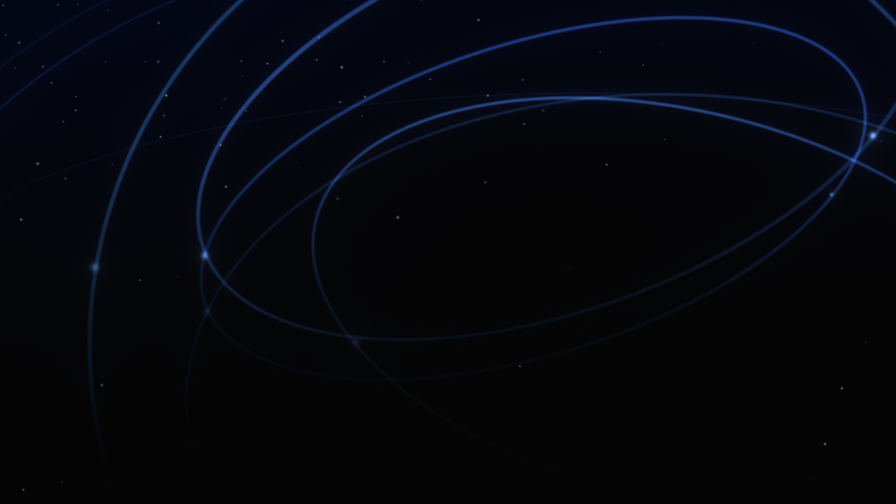
A WebGL 1 fragment shader for this background:

```glsl
precision highp float;
// Thin blue orbits sweep across a near-black night sky and fade toward the floor.
// Each orbit is a tilted ellipse drawn from its approximate distance;
// glowing nodes ride on the orbits and hashed grid cells scatter the stars.

uniform vec2 u_resolution;

float hash(vec2 p) {
  return fract(sin(dot(p, vec2(127.1, 311.7))) * 43758.5453);
}

// Distance to an ellipse given by centre, half extents and tilt (xy covariance).
float orbitDistance(vec2 p, vec2 centre, vec2 extent, float tilt) {
  vec2 d = p - centre;
  vec2 s = extent * extent;
  vec2 g = vec2(s.y * d.x - tilt * d.y, s.x * d.y - tilt * d.x) / (s.x * s.y - tilt * tilt);
  float r = sqrt(max(dot(d, g), 1e-5));
  return abs(r - 1.0) * r / max(length(g), 1e-4);
}

// Smooth line with a soft halo.
float stroke(float d, float halfWidth) {
  float soft = 0.0012 + 0.6 / u_resolution.y;
  float core = 1.0 - smoothstep(halfWidth - soft, halfWidth + soft, d);
  return 0.85 * core + 0.1 * exp(-d / 0.008) + 0.045 * exp(-d / 0.035);
}

// Small bright disc with a halo.
float node(vec2 p, vec2 centre, float radius) {
  float d = length(p - centre);
  return exp(-d * d / (radius * radius)) + 0.1 * exp(-d / (radius * 3.0));
}

// One star per occupied cell, with random place, size and brightness.
float stars(vec2 p, float cells, float density) {
  vec2 id = floor(p * cells);
  vec2 offset = 0.2 + 0.6 * vec2(hash(id + 3.1), hash(id + 7.7));
  float d = length(fract(p * cells) - offset) / cells;
  float radius = 0.0014 + 0.0012 * hash(id + 5.3);
  return step(hash(id), density) * hash(id + 9.2) * exp(-d * d / (radius * radius));
}

void main() {
  vec2 p = gl_FragCoord.xy / u_resolution.y;
  p.x += 0.5 * (16.0 / 9.0 - u_resolution.x / u_resolution.y);
  float fade = smoothstep(0.0, 1.0, p.y);
  float leftSide = 1.0 - smoothstep(0.1, 1.0, p.x);

  // Sky: navy above, almost black inside the orbits and below
  vec2 hollow = (p - vec2(1.1, 0.55)) / vec2(0.6, 0.28);
  float navy = smoothstep(0.3, 1.05, p.y) * (1.0 - 0.8 * exp(-dot(hollow, hollow)));
  vec3 color = mix(vec3(0.015, 0.016, 0.018), vec3(0.012, 0.018, 0.062), navy);
  color += vec3(0.0, 0.004, 0.012) * leftSide * smoothstep(0.1, 0.6, p.y);

  // Main orbits
  vec3 blue = vec3(0.14, 0.28, 0.53);
  vec3 teal = vec3(0.1, 0.24, 0.4);
  float wide = stroke(orbitDistance(p, vec2(1.111, 0.761), vec2(0.718, 0.435), 0.1359),
                      0.0024 + 0.0022 * fade);
  float inner = stroke(orbitDistance(p, vec2(1.343, 0.396), vec2(0.722, 0.41), -0.0854), 0.003);
  float tilted = stroke(orbitDistance(p, vec2(1.058, 0.606), vec2(0.659, 0.359), 0.1063), 0.0032);
  float flatArc = stroke(orbitDistance(p, vec2(1.296, 0.225), vec2(0.926, 0.588), 0.016), 0.0026);
  float sweep = stroke(orbitDistance(p, vec2(1.104, 0.317), vec2(0.926), 0.0), 0.0042);
  color += blue * fade * wide * mix(0.95, 0.5, smoothstep(0.4, 1.1, p.x));
  color += blue * fade * inner * mix(0.6, 1.0, smoothstep(0.4, 0.8, p.y));
  color += vec3(0.11, 0.23, 0.5) * fade * tilted * mix(0.4, 0.9, smoothstep(0.3, 0.75, p.y));
  color += blue * fade * flatArc * 0.42;
  color += teal * sweep * mix(0.1, 0.8, smoothstep(0.05, 0.85, p.y)) * smoothstep(0.0, 0.25, p.y);

  // Hairline orbits in the distance
  float hair = stroke(orbitDistance(p, vec2(0.81, -0.134), vec2(1.2245), 0.0), 0.0012);
  hair += 0.7 * stroke(orbitDistance(p, vec2(0.88, -0.296), vec2(1.458), 0.0), 0.001);
  color += vec3(0.05, 0.08, 0.22) * hair * leftSide;
  float farArc = stroke(orbitDistance(p, vec2(1.157, 0.352), vec2(1.389, 0.463), 0.0), 0.001);
  color += vec3(0.025, 0.04, 0.08) * farArc * fade;

  // Nodes on the orbits
  vec3 glow = vec3(0.32, 0.48, 0.72);
  color += glow * 1.1 * node(p, vec2(1.732, 0.731), 0.0065);
  color += glow * 0.65 * node(p, vec2(0.406, 0.493), 0.007);
  color += glow * 0.45 * node(p, vec2(0.188, 0.47), 0.0085);
  color += glow * 0.7 * node(p, vec2(1.65, 0.614), 0.0035);
  color += glow * 0.13 * node(p, vec2(0.41, 0.382), 0.007);
  color += glow * 0.17 * node(p, vec2(0.706, 0.321), 0.007);

  // Stars, densest at the upper left
  float density = mix(0.04, 0.22, leftSide) * smoothstep(0.45, 0.75, p.y);
  for (int i = 0; i < 2; i++) {
    float layer = float(i);
    color += vec3(0.4, 0.46, 0.62) * stars(p + 2.7 * layer, 17.0 + 8.0 * layer, density);
  }

  gl_FragColor = vec4(color, 1.0);
}
```
